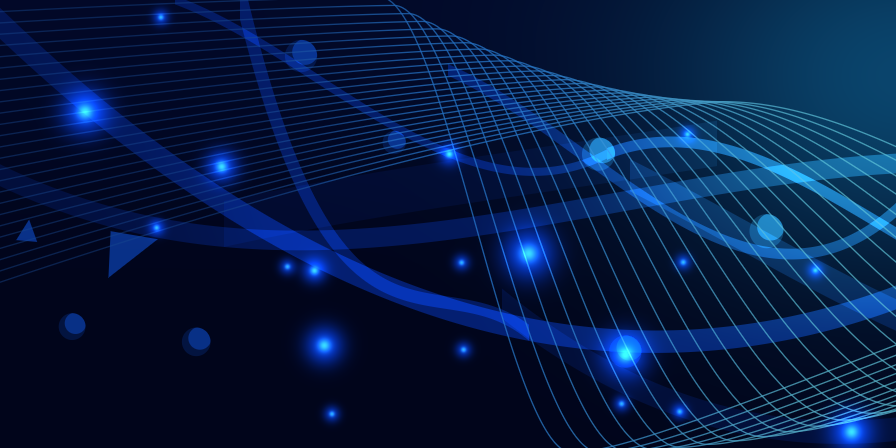
Give the GLSL for this background, as a WebGL 2 fragment shader.

```glsl
#version 300 es
precision highp float;
// Twisted wire mesh over translucent blue ribbons, with glowing particles on navy.

#define LINES 25
#define LINE_HALF 0.0015
#define NAVY vec3(0.003, 0.018, 0.105)
#define TEAL vec3(0.035, 0.25, 0.32)
#define BLUE vec3(0.02, 0.17, 0.56)
#define CYAN vec3(0.16, 0.58, 0.76)
#define GLOW vec3(0.02, 0.24, 0.85)
#define SPARK_CELL 0.29

uniform vec2 u_resolution;
out vec4 outColor;

float pixel;

// Sine-free hash: cell to two values in 0..1.
vec2 hash2(vec2 cell) {
  vec3 q = fract(cell.xyx * vec3(0.1031, 0.1030, 0.0973));
  q += dot(q, q.yzx + 33.33);
  return fract((q.xx + q.yz) * q.zy);
}

float cover(float d) { return clamp(0.5 - d / pixel, 0.0, 1.0); }

// Height of one mesh wire: climb to a crest, fall to a trough, rise again.
float wireHeight(float x, float t) {
  float s = 1.0 - t;
  vec2 crest = vec2(1.615 - 0.768 * t, 0.773 + 0.234 * t * t);
  vec2 trough = vec2(1.276 + 1.458 * s, -0.01 + 0.417 * s * s);
  float start = 0.37 + 0.604 * t;
  float climb = pow(max(1.0 - x / crest.x, 0.0), 1.35);
  float y = mix(crest.y, start, climb);
  y = mix(y, trough.y, smoothstep(crest.x, trough.x, x));
  float past = max(x - trough.x, 0.0);
  return y + 0.4 * past * past / (past + 0.15);
}

float wireMesh(vec2 p) {
  float light = 0.0;
  for (int i = 0; i < LINES; i++) {
    float t = float(i) / float(LINES - 1);
    float y = wireHeight(p.x, t);
    float slope = (wireHeight(p.x + 0.002, t) - y) / 0.002;
    float d = abs(p.y - y) * inversesqrt(1.0 + slope * slope);
    light = mix(light, 1.0, 0.8 * cover(d - LINE_HALF));
  }
  return light;
}

// Cubic band over a span of x; h holds the Bezier heights.
float ribbon(vec2 p, vec2 span, vec4 h, float halfWidth) {
  float u = (p.x - span.x) / (span.y - span.x);
  float v = 1.0 - u;
  float y = dot(h, vec4(v * v * v, 3.0 * v * v * u, 3.0 * v * u * u, u * u * u));
  vec3 dh = h.yzw - h.xyz;
  float slope = 3.0 * dot(dh, vec3(v * v, 2.0 * u * v, u * u)) / (span.y - span.x);
  float d = abs(p.y - y) * inversesqrt(1.0 + slope * slope);
  return cover(d - halfWidth) * step(0.0, u) * step(u, 1.0);
}

// Soft halo with a pale core.
vec3 glow(vec2 p, vec2 center, float r) {
  float d = length(p - center) / r;
  return GLOW * exp(-d * d * 3.0) + vec3(0.2, 0.6, 0.55) * exp(-d * d * 28.0);
}

// Two overlapping translucent circles.
float bubble(vec2 p, vec2 center, float r) {
  float outer = cover(length(p - center) - r);
  float inner = cover(length(p - center - 0.25 * r) - 0.8 * r);
  return 0.35 * outer + 0.65 * outer * inner;
}

float edge(vec2 p, vec2 a, vec2 b) {
  vec2 e = normalize(b - a);
  return dot(p - a, vec2(-e.y, e.x));
}

float shard(vec2 p, vec2 a, vec2 b, vec2 c) {
  return cover(max(edge(p, a, b), max(edge(p, b, c), edge(p, c, a))));
}

void main() {
  vec2 p = gl_FragCoord.xy / u_resolution.y;
  pixel = 1.0 / u_resolution.y;
  float right = smoothstep(1.05, 1.9, p.x);

  // Backdrop with a teal light in the upper right
  vec2 q = (p - vec2(2.02, 0.83)) / vec2(0.72, 0.55);
  vec3 color = NAVY + TEAL * exp(-1.6 * dot(q, q));
  color += vec3(0.003, 0.015, 0.05) * smoothstep(0.3, 1.0, p.y) * (1.0 - right);

  // Ribbons
  float bands = 0.75 * ribbon(p, vec2(0.0, 2.0), vec4(0.948, 0.31, 0.089, 0.336), 0.025);
  bands += 0.6 * ribbon(p, vec2(0.535, 1.18), vec4(1.02, 0.115, 0.427, 0.258), 0.014);
  bands += 0.5 * ribbon(p, vec2(0.0, 2.0), vec4(0.609, 0.284, 0.599, 0.635), 0.022);
  bands += 0.6 * ribbon(p, vec2(0.39, 1.354), vec4(1.0, 0.883, 0.492, 0.656), 0.009);
  bands += 0.8 * ribbon(p, vec2(1.354, 2.0), vec4(0.656, 0.742, 0.609, 0.479), 0.012);
  bands += 0.65 * ribbon(p, vec2(1.0, 2.0), vec4(0.844, 0.698, 0.232, 0.531), 0.012);
  bands += 0.35 * ribbon(p, vec2(1.406, 2.0), vec4(0.609, 0.51, 0.388, 0.297), 0.032);
  bands += 0.25 * ribbon(p, vec2(1.12, 2.0), vec4(0.323, 0.089, 0.01, 0.042), 0.026);
  bands += 0.16 * ribbon(p, vec2(0.5, 1.6), vec4(0.5, 0.58, 0.62, 0.68), 0.05);
  bands *= mix(0.5, 1.0, smoothstep(0.0, 0.7, p.x));
  color += mix(BLUE, CYAN, right * smoothstep(0.1, 0.7, p.y)) * bands * 0.8;

  // Bubbles and shards
  float glass = bubble(p, vec2(0.672, 0.875), 0.036) + bubble(p, vec2(0.88, 0.682), 0.026);
  glass += bubble(p, vec2(0.161, 0.271), 0.03) + bubble(p, vec2(0.438, 0.237), 0.032);
  glass += shard(p, vec2(0.247, 0.484), vec2(0.352, 0.466), vec2(0.242, 0.38));
  glass += shard(p, vec2(0.065, 0.51), vec2(0.083, 0.46), vec2(0.036, 0.464));
  color += vec3(0.03, 0.17, 0.42) * glass;
  float lit = bubble(p, vec2(1.336, 0.656), 0.037) + bubble(p, vec2(1.711, 0.484), 0.038);
  color += CYAN * 0.7 * lit + BLUE * bubble(p, vec2(1.396, 0.215), 0.036);

  // Wires brighten and turn teal toward the right
  vec3 wire = mix(vec3(0.09, 0.28, 0.56), vec3(0.16, 0.5, 0.85), smoothstep(0.5, 1.0, p.x));
  wire = mix(wire, vec3(0.38, 0.78, 0.86), right);
  color = mix(color, wire, wireMesh(p) * mix(0.55, 0.85, smoothstep(0.2, 1.1, p.x)));

  // Main lights, then small scattered sparks
  color += glow(p, vec2(0.19, 0.75), 0.085) + glow(p, vec2(1.18, 0.434), 0.095);
  color += glow(p, vec2(0.724, 0.229), 0.07) + glow(p, vec2(1.396, 0.208), 0.085);
  color += glow(p, vec2(1.901, 0.036), 0.08) + glow(p, vec2(0.495, 0.628), 0.06);
  color += glow(p, vec2(0.702, 0.396), 0.045) + glow(p, vec2(1.003, 0.656), 0.04);
  vec2 cell = floor(p / SPARK_CELL);
  vec2 rnd = hash2(cell + 7.0);
  vec2 spot = (cell + 0.2 + 0.6 * rnd) * SPARK_CELL;
  color += glow(p, spot, 0.03) * step(0.6, hash2(cell + 41.0).x) * 0.8;

  outColor = vec4(min(color, 1.0), 1.0);
}
```
